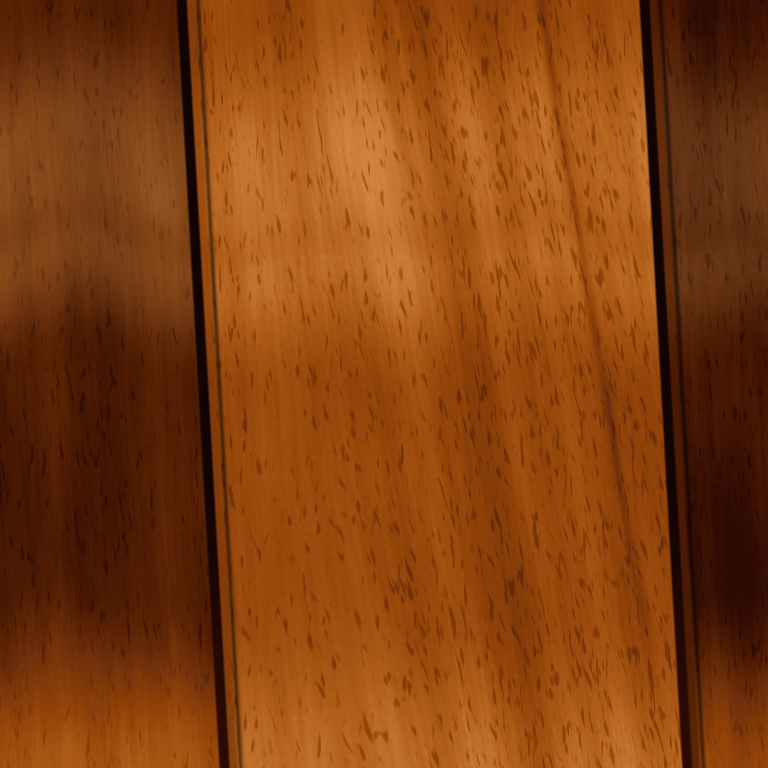
This texture is drawn by a three.js fragment shader. Its source:

```glsl
// Three leaning varnished wood boards split by two dark grooves.
// Stretched gradient noise gives streaks, fibres and pores; soft
// horizontal sheen bands shift each board along a brown colour ramp.

varying vec2 vUv;

const float LEAN = 0.056;         // sideways drift of the grooves
const float FIRST_GROOVE = 0.2365;
const float BOARD_WIDTH = 0.6025;
const float GRAIN_SLANT = 0.11;   // extra drift of the middle board's grain

vec2 hashGradient(vec2 p) {
  p = vec2(dot(p, vec2(127.1, 311.7)), dot(p, vec2(269.5, 183.3)));
  return 2.0 * fract(sin(p) * 43758.545) - 1.0;
}

float gradientNoise(vec2 p) {
  vec2 i = floor(p), f = fract(p);
  vec2 s = f * f * f * (f * (f * 6.0 - 15.0) + 10.0);
  vec2 e = vec2(1.0, 0.0);
  float a = dot(hashGradient(i), f);
  float b = dot(hashGradient(i + e.xy), f - e.xy);
  float c = dot(hashGradient(i + e.yx), f - e.yx);
  float d = dot(hashGradient(i + e.xx), f - e.xx);
  return mix(mix(a, b, s.x), mix(c, d, s.x), s.y);
}

float fractalNoise(vec2 p) {
  float sum = 0.0, gain = 1.0;
  for (int i = 0; i < 4; i++) {
    sum += gain * gradientNoise(p);
    p = p * vec2(2.1, 1.7) + 17.3;
    gain *= 0.55;
  }
  return sum;
}

float softLine(float x, float center, float width) {
  float d = (x - center) / width;
  return exp(-d * d);
}

// Brown ramp, deep shadow at 0 to polished highlight at 1
vec3 woodRamp(float tone) {
  float t = clamp(tone, 0.0, 1.0) * 5.0;
  vec3 c = mix(vec3(0.18, 0.04, 0.01), vec3(0.31, 0.11, 0.01), clamp(t, 0.0, 1.0));
  c = mix(c, vec3(0.44, 0.19, 0.04), clamp(t - 1.0, 0.0, 1.0));
  c = mix(c, vec3(0.57, 0.26, 0.03), clamp(t - 2.0, 0.0, 1.0));
  c = mix(c, vec3(0.69, 0.37, 0.10), clamp(t - 3.0, 0.0, 1.0));
  return mix(c, vec3(0.82, 0.52, 0.25), clamp(t - 4.0, 0.0, 1.0));
}

// Short dark dashes, denser where density is high
float pores(vec2 p, float density) {
  float amount = 0.0;
  for (int i = 0; i < 3; i++) {
    float k = float(i);
    vec2 q = p * vec2(135.0 + 23.0 * k, 29.0 + 6.0 * k) + 31.7 * k;
    q.y += 1.5 * gradientNoise(q * vec2(0.6, 0.1));
    float threshold = 0.34 - 0.2 * density;
    amount = max(amount, smoothstep(threshold, threshold + 0.25, gradientNoise(q)));
  }
  return amount;
}

// Upper and lower polished bands, with wavering edges
vec2 sheenBands(vec2 p) {
  float y = p.y + 0.07 * gradientNoise(p * vec2(5.0, 1.5) + 4.0);
  float upper = smoothstep(0.5, 0.67, y) * (1.0 - smoothstep(0.8, 0.98, y));
  upper *= 1.0 - 0.2 * softLine(y, 0.69, 0.03);
  return vec2(upper, 1.0 - smoothstep(-0.02, 0.22, y));
}

// Groove: dark core, brown bevel on its right, then a thin dark seam
vec3 drawGroove(vec3 color, float d, float bevelTone, float y) {
  float bevel = smoothstep(0.003, 0.007, d) * (1.0 - smoothstep(0.014, 0.019, d));
  color = mix(color, woodRamp(bevelTone), 0.8 * bevel);
  color *= 1.0 - 0.5 * softLine(d, 0.021, 0.003);
  float core = 1.0 - smoothstep(0.0045, 0.0085, abs(d));
  vec3 coreColor = mix(vec3(0.17, 0.04, 0.01), vec3(0.07, 0.015, 0.01), smoothstep(0.0, 0.4, y));
  return mix(color, coreColor, core);
}

void main() {
  float fall = 1.0 - vUv.y;
  float u = vUv.x - LEAN * fall;
  float board = floor((u - FIRST_GROOVE) / BOARD_WIDTH);
  float local = u - FIRST_GROOVE - board * BOARD_WIDTH;
  float middle = 1.0 - step(0.5, abs(board));

  // Grain coordinates, with the slant growing across the middle board
  float slant = GRAIN_SLANT * middle * smoothstep(0.0, 0.32, local);
  vec2 grain = vec2(u - slant * fall, vUv.y);
  grain.x += 0.006 * gradientNoise(vec2(grain.x * 6.0, vUv.y * 4.0));
  vec2 seeded = grain + vec2(board * 7.3, board * 3.1);

  // Each board: shadow tone, upper gain, lower gain
  vec3 response = board < -0.5 ? vec3(0.19, 0.40, 0.54) : vec3(0.11, 0.33, 0.60);
  response = mix(response, vec3(0.63, 0.23, 0.23), middle);
  vec2 sheen = sheenBands(vUv);
  float tone = response.x + dot(response.yz, sheen);

  // Broad streaks, cloudy patches and fine fibres
  float streak = fractalNoise(seeded * vec2(15.0, 0.9));
  tone += 0.15 * streak;
  tone += 0.16 * (1.0 - 0.6 * middle) * fractalNoise(seeded * vec2(7.0, 3.0) + 9.0);
  tone += 0.07 * gradientNoise(seeded * vec2(190.0, 9.0));
  tone += 0.035 * gradientNoise(seeded * vec2(280.0, 130.0));

  // Dark and pale figure running down the middle board
  float figure = 0.09 * softLine(grain.x, 0.535, 0.03) - 0.06 * softLine(grain.x, 0.465, 0.025);
  float vein = softLine(grain.x, 0.704 + 0.005 * gradientNoise(vec2(3.0, vUv.y * 7.0)), 0.007);
  vein *= smoothstep(0.05, 0.3, vUv.y) * (0.7 + 0.6 * gradientNoise(seeded * vec2(90.0, 14.0)));
  tone -= middle * (figure + 0.25 * vein);

  float density = 0.45 - 0.5 * streak + 0.25 * middle * smoothstep(0.1, 0.4, local);
  tone -= mix(0.13, 0.22, middle) * pores(seeded, clamp(density, 0.0, 1.0));

  // Side boards reflect a slightly cooler light
  vec3 color = woodRamp(tone);
  float gray = dot(color, vec3(0.35, 0.5, 0.15));
  color = mix(color, vec3(gray) * vec3(1.15, 1.0, 0.8), 0.28 * (1.0 - middle) * sheen.x);

  float side = step(FIRST_GROOVE + 0.5 * BOARD_WIDTH, u);
  float d = u - FIRST_GROOVE - side * BOARD_WIDTH;
  color = drawGroove(color, d, mix(0.5, 0.2, side) + 0.15 * sheen.x, vUv.y);
  gl_FragColor = vec4(color, 1.0);
}
```
